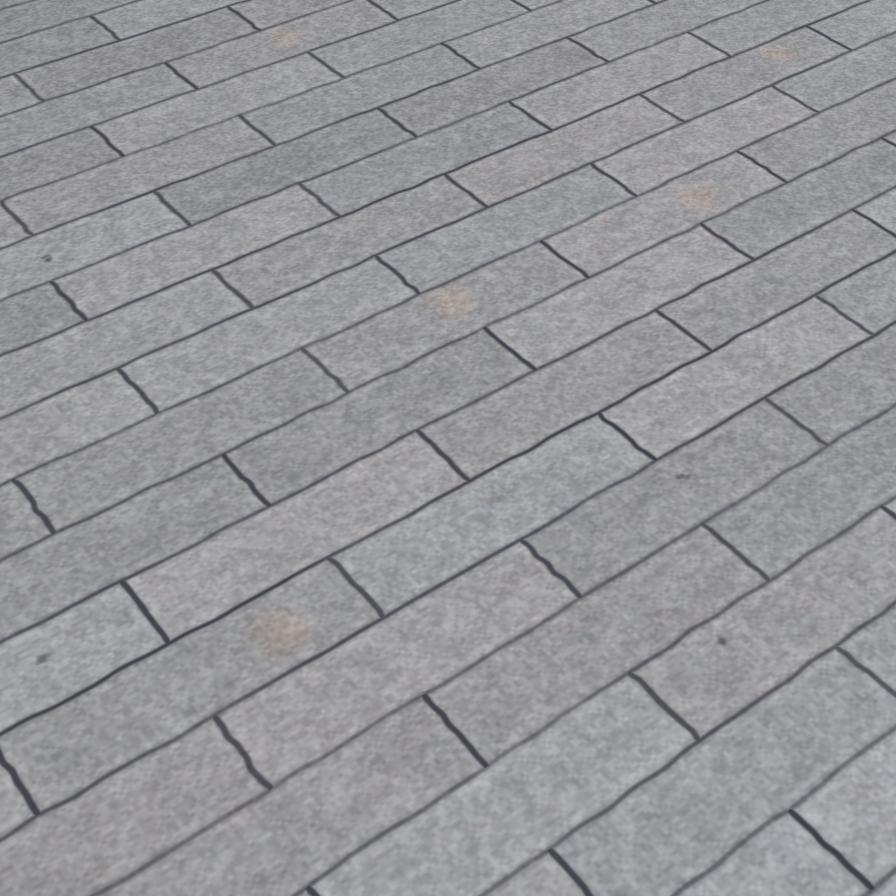
Write a Shadertoy shader that draws this texture.

```glsl
// Grey stone paving in running bond, seen at an angle in perspective.

float hash(vec2 cell) {
    uvec2 q = uvec2(ivec2(cell)) * uvec2(1597334673u, 3812015801u);
    uint n = (q.x ^ q.y) * 1597334673u;
    n = (n ^ (n >> 15)) * 2246822519u;
    return float((n ^ (n >> 13)) >> 8) / 16777216.0;
}

float noise(vec2 p) {
    vec2 i = floor(p), f = fract(p);
    f = f * f * (3.0 - 2.0 * f);
    return mix(mix(hash(i), hash(i + vec2(1, 0)), f.x),
               mix(hash(i + vec2(0, 1)), hash(i + vec2(1, 1)), f.x), f.y);
}

// Canvas position to ground: x counts stones along a course, y counts courses
vec2 groundFromCanvas(vec2 c) {
    float depth = 1.933 - 0.0385 * c.x - 0.933 * c.y;
    return vec2(3.110 * c.x + 2.381 * c.y - 1.186,
                8.837 * c.x - 14.355 * c.y - 0.954) / depth;
}

// Soft coverage of a gap, keeping thin gaps visible
float gap(float dist, float halfWidth, float blur) {
    return 1.0 - smoothstep(halfWidth - blur, halfWidth + blur, dist);
}

void mainImage(out vec4 fragColor, in vec2 fragCoord) {
    vec2 canvas = fragCoord / iResolution.xy;
    vec2 ground = groundFromCanvas(canvas);
    vec2 blur = 0.6 * fwidth(ground) * vec2(4.0, 1.0) + 0.012;

    // Slightly irregular edges, then alternate courses shifted by half a stone
    vec2 p = ground;
    p += (vec2(noise(ground * vec2(9, 7)), noise(ground * vec2(11, 5) + 40.0)) - 0.5) * vec2(0.01, 0.035);
    float course = floor(p.y);
    float along = p.x - 0.5 * (1.0 - mod(course, 2.0)) - 0.05 * cos((course + 2.5) * 0.8);
    vec2 stone = vec2(floor(along), course);
    vec2 f = vec2(fract(along), fract(p.y));
    vec2 edge = min(f, 1.0 - f) * vec2(4.0, 1.0);

    // Stone body: tone per stone, gentle lighting, mottling and grain
    float tone = 0.598 + 0.05 * (hash(stone + 17.0) - 0.5);
    tone += 0.035 * (canvas.x * 0.5 - canvas.y * 0.6 + 0.1);
    tone += 0.045 * (noise(ground * vec2(14, 5) + 9.0) - 0.5);
    tone += 0.07 * (noise(ground * vec2(40, 13)) - 0.5);
    tone += 0.10 * (noise(ground * vec2(85, 26) + 70.0) - 0.5);
    float warmth = hash(stone + 51.0) - 0.5 + noise(ground * vec2(30, 9) + 25.0) - 0.5;
    vec3 color = tone * vec3(0.995, 1.0, 1.02) + warmth * vec3(0.012, -0.003, -0.008);

    // Sparse warm patches and small dark stains
    vec2 spot = vec2(0.2, 0.25) + vec2(0.6, 0.5) * vec2(hash(stone + 83.0), hash(stone + 97.0));
    float spotDist = length((f - spot) * vec2(4.0, 1.0));
    float rough = 0.06 * noise(ground * vec2(60, 20));
    color += vec3(0.05, 0.015, -0.01) * step(0.93, hash(stone + 29.0)) * (1.0 - smoothstep(0.1, 0.45, spotDist));
    color -= 0.22 * step(hash(stone + 63.0), 0.05) * (1.0 - smoothstep(0.03, 0.13, spotDist + rough));

    // Worn pale arris beside the gaps, with a soft shadow next to it
    float nearest = min(edge.x, edge.y);
    color += 0.025 * smoothstep(0.04, 0.09, nearest) * (1.0 - smoothstep(0.09, 0.17, nearest));
    color -= 0.05 * (1.0 - smoothstep(0.0, 0.08, nearest));

    // Dark gaps of uneven depth
    float bedDepth = 0.5 + 0.45 * hash(vec2(floor(p.y + 0.5), 5.0));
    bedDepth *= 0.7 + 0.5 * noise(vec2(ground.x * 3.0, floor(p.y + 0.5) * 7.0));
    float headDepth = 0.7 + 0.3 * hash(vec2(floor(along + 0.5), course) + 33.0);
    float bed = gap(edge.y, 0.022, blur.y) * min(bedDepth, 1.0);
    float head = gap(edge.x, 0.032, blur.x) * headDepth;
    color = mix(color, vec3(0.25, 0.25, 0.285), max(bed, head));

    fragColor = vec4(clamp(color, 0.0, 1.0), 1.0);
}
```
